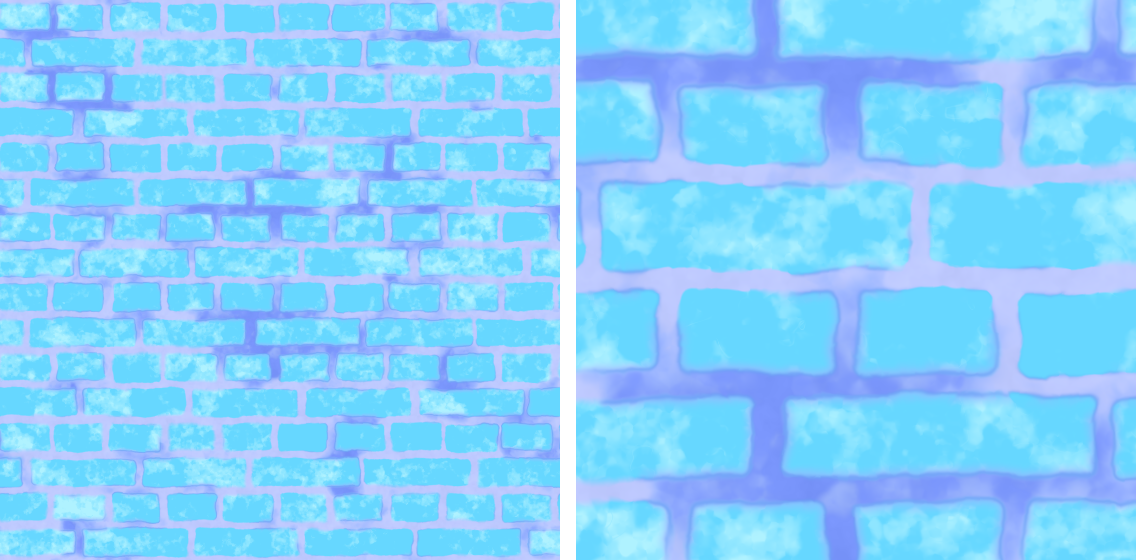
Left: the whole. Right: its middle third, enlarged.
This texture is drawn by a Shadertoy shader. Its source:

```glsl
const float ROWS = 16.0;
const float SHORT_BRICKS = 10.0;
const float LONG_BRICKS = 5.0;
const float SHORT_SHIFT = -0.08;              // joint offsets, in bricks
const vec2 LONG_SHIFTS = vec2(0.70, 0.235);
const vec2 HALF_JOINT = vec2(0.0064, 0.0070);
const vec2 JOINT_JITTER = vec2(0.0038, 0.0016);
const float CORNER = 0.006;
const float WAVE = 0.0011;
const float ROUGHNESS = 0.007;
const float LINE_WIDTH = 0.0014;
const float BLEED = 0.011;

const vec3 BRICK = vec3(0.40, 0.845, 1.0);
const vec3 BRICK_PALE = vec3(0.56, 0.90, 1.0);
const vec3 BRICK_CHALK = vec3(0.72, 0.96, 1.0);
const vec3 MORTAR = vec3(0.745, 0.79, 1.0);
const vec3 MORTAR_SHADE = vec3(0.62, 0.72, 1.0);
const vec3 STAIN = vec3(0.47, 0.58, 0.98);
const vec3 EDGE_LINE = vec3(0.42, 0.63, 0.96);
const float TAU = 6.2831853;

vec2 hash2(vec2 p) {
    vec3 q = fract(vec3(p.xyx) * vec3(0.1031, 0.1030, 0.0973));
    q += dot(q, q.yzx + 33.33);
    return fract((q.xx + q.yz) * q.zy);
}

// Smooth cellular noise: scattered points blend their random values
float cellNoise(vec2 p, float period, float seed) {
    vec2 cell = floor(p), f = p - cell;
    float sum = 0.005, weights = 0.01;
    for (int j = -1; j <= 1; j++)
    for (int i = -1; i <= 1; i++) {
        vec2 o = vec2(i, j);
        vec2 id = mod(cell + o, period) + seed * 37.0;
        vec2 r = o + hash2(id) - f;
        float w = max(0.0, 1.0 - dot(r, r));
        w *= w * w;
        sum += w * hash2(id + 311.0).x;
        weights += w;
    }
    return sum / weights;
}

float layeredNoise(vec2 p, float period, int layers, float seed) {
    float sum = 0.0, total = 0.0, gain = 1.0;
    for (int i = 0; i < layers; i++) {
        sum += gain * cellNoise(p * period, period, seed + float(i));
        total += gain;
        gain *= 0.6;
        period *= 2.0;
    }
    return sum / total;
}

// Signed distance to the brick of this slot, negative inside
float brickDistance(vec2 p, out vec2 id) {
    float row = floor(p.y * ROWS);
    float kind = mod(row, 4.0);
    bool isShort = mod(row, 2.0) > 0.5;
    float count = isShort ? SHORT_BRICKS : LONG_BRICKS;
    float shift = isShort ? SHORT_SHIFT : (kind < 1.0 ? LONG_SHIFTS.x : LONG_SHIFTS.y);
    float u = p.x * count - shift;
    id = vec2(mod(floor(u), count), mod(row, ROWS));

    vec2 size = 1.0 / vec2(count, ROWS);
    vec2 q = vec2(fract(u), fract(p.y * ROWS)) * size;
    vec2 low = HALF_JOINT + JOINT_JITTER * (2.0 * hash2(id + 71.0) - 1.0);
    vec2 high = size - HALF_JOINT - JOINT_JITTER * (2.0 * hash2(id + 137.0) - 1.0);
    vec2 d = abs(q - 0.5 * (low + high)) - 0.5 * (high - low) + CORNER;
    return length(max(d, 0.0)) + min(max(d.x, d.y), 0.0) - CORNER;
}

void mainImage(out vec4 fragColor, in vec2 fragCoord) {
    vec2 p = fragCoord / iResolution.xy;
    float pixel = 1.0 / min(iResolution.x, iResolution.y);

    float damp = layeredNoise(p, 9.0, 4, 1.0);
    float mottle = layeredNoise(p, 16.0, 4, 7.0);
    float grain = layeredNoise(p, 64.0, 3, 13.0);

    // Uneven courses and ragged edges
    vec2 wave = sin(TAU * (p.yx * vec2(13.0, 7.0) + p * vec2(3.0, 2.0)))
              + 0.6 * sin(TAU * (p.yx * vec2(29.0, 19.0) - p * vec2(5.0, 4.0)) + 2.0);
    vec2 id;
    float d = brickDistance(p + WAVE * wave, id);
    d += ROUGHNESS * (0.6 * grain + 0.4 * mottle - 0.5);

    // Brick faces with chalky wear
    float tone = hash2(id + 211.0).x - 0.5;
    float wear = 0.55 * mottle + 0.45 * grain + 0.12 * tone;
    vec3 brick = mix(BRICK, BRICK_PALE, smoothstep(0.47, 0.62, wear));
    brick = mix(brick, BRICK_CHALK, 0.8 * smoothstep(0.60, 0.74, wear));
    float vein = smoothstep(0.012, 0.0, abs(mottle - 0.5)) * smoothstep(0.45, 0.65, grain);
    brick = mix(brick, BRICK_PALE, 0.4 * vein);

    // Mortar with damp shade and stains
    float wet = 0.7 * damp + 0.2 * mottle + 0.1 * grain;
    float shade = smoothstep(0.48, 0.59, wet);
    float stain = smoothstep(0.56, 0.68, wet);
    vec3 mortar = mix(MORTAR, MORTAR_SHADE, shade);
    mortar = mix(mortar, STAIN, stain) + 0.05 * (grain - 0.5);

    // Damp bleeds over brick rims; edges are crisp or blurred
    float rim = smoothstep(-BLEED, 0.0, d);
    brick = mix(brick, MORTAR_SHADE, 0.6 * rim * rim * shade);
    float softness = 0.6 * pixel + mix(0.0005, 0.0035, smoothstep(0.46, 0.60, mottle));
    vec3 color = mix(brick, mortar, smoothstep(-softness, softness, d));

    // Broken dark outline
    float width = max(LINE_WIDTH, 0.7 * pixel);
    float outline = exp(-d * d / (width * width)) * smoothstep(0.40, 0.60, damp);
    color = mix(color, EDGE_LINE, 0.6 * outline);

    fragColor = vec4(clamp(color, 0.0, 1.0), 1.0);
}
```
